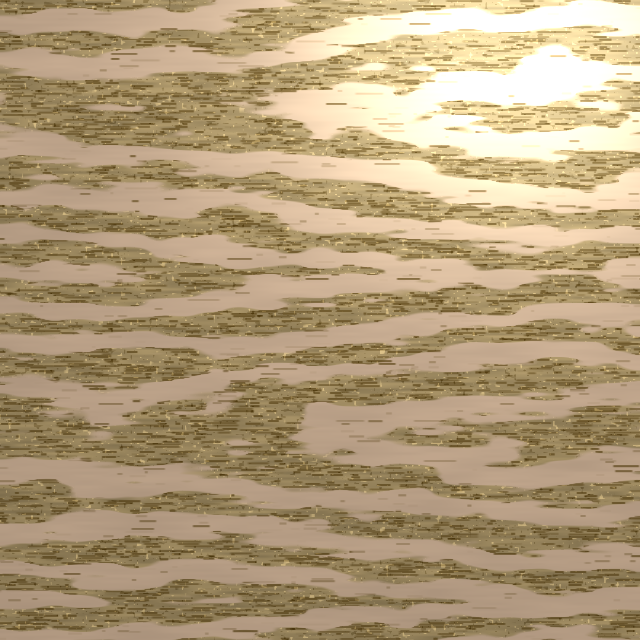
A WebGL 2 fragment shader for this texture:

```glsl
#version 300 es
precision highp float;

uniform vec2 u_resolution;
out vec4 fragColor;

float hash(vec2 cell) {
    uvec2 q = uvec2(ivec2(cell)) * uvec2(1597334673u, 3812015801u);
    uint n = (q.x ^ q.y) * 1597334673u;
    n = (n ^ (n >> 15)) * 2246822519u;
    n ^= n >> 13;
    return float(n >> 8) / 16777216.0;
}

float valueNoise(vec2 p) {
    vec2 cell = floor(p);
    vec2 f = fract(p);
    f = f * f * (3.0 - 2.0 * f);
    return mix(mix(hash(cell), hash(cell + vec2(1, 0)), f.x),
               mix(hash(cell + vec2(0, 1)), hash(cell + vec2(1, 1)), f.x), f.y);
}

// Thin horizontal dashes, one candidate per cell, with shifted rows
float dashes(vec2 uv, vec2 grid, float density, float seed) {
    float y = uv.y * grid.y;
    float row = floor(y);
    float x = uv.x * grid.x + 9.0 * hash(vec2(row, seed));
    vec2 cell = vec2(floor(x), row + seed * 517.0);
    float halfLength = mix(0.12, 0.48, hash(cell + 91.0));
    float softY = 0.5 * grid.y / u_resolution.y;
    float across = 1.0 - smoothstep(0.42 - softY, 0.42 + softY, abs(y - row - 0.5));
    float along = 1.0 - smoothstep(halfLength - 0.1, halfLength, abs(fract(x) - 0.5));
    float present = smoothstep(-0.04, 0.04, density - hash(cell + 37.0));
    return across * along * present;
}

// Nested arches opening to the right, stacked vertically
float growthRings(vec2 uv) {
    float offset = (fract((uv.y - 0.316) / 0.514 + 0.5) - 0.5) * 0.514;
    float phase = sqrt(0.6 + pow(15.5 * offset, 2.0)) + 0.2;
    phase -= 0.9 * smoothstep(0.1, 0.95, uv.x);
    phase += 0.42 * (valueNoise(uv * vec2(5, 15) + 3.0) - 0.5);
    phase += 0.36 * (valueNoise(uv * vec2(14, 48) + 17.0) - 0.5);
    phase += 0.24 * (valueNoise(uv * vec2(24, 130) + 41.0) - 0.5);
    return smoothstep(-0.32, 0.3, cos(6.2832 * phase));
}

void main() {
    vec2 uv = gl_FragCoord.xy / u_resolution;
    float ring = growthRings(uv);

    // Pale wood and olive bands
    float fibre = valueNoise(uv * vec2(22, 230) + 63.0);
    float cloud = valueNoise(uv * vec2(9, 40) + 85.0);
    vec3 color = mix(vec3(0.775, 0.668, 0.565), vec3(0.63, 0.55, 0.385), ring);
    color *= 1.0 + (fibre - 0.5) * mix(0.03, 0.22, ring) + (cloud - 0.5) * 0.06;

    // Dark pores, dense in the bands and sparse between them
    float pores = 0.55 * dashes(uv, vec2(16, 270), 0.42 * ring, 1.0);
    pores = max(pores, 0.7 * dashes(uv, vec2(34, 250), 0.24 * ring, 2.0));
    pores = max(pores, 0.75 * dashes(uv, vec2(21, 256), 0.035 + 0.05 * ring, 3.0));
    color = mix(color, vec3(0.37, 0.28, 0.1), pores);

    // Fine speckle
    float speck = valueNoise(uv * vec2(200, 290) + 7.0);
    color += vec3(0.2, 0.18, 0.13) * ring * smoothstep(0.8, 0.96, speck);
    color -= 0.12 * ring * (1.0 - smoothstep(0.06, 0.2, speck));

    // Broad light and a glossy highlight at the upper right
    vec2 toLight = (uv - vec2(0.8, 0.92)) * vec2(1.0, 1.25);
    float distance2 = dot(toLight, toLight);
    color *= 0.88 + 0.26 * exp(-2.2 * distance2);
    float gloss = mix(0.55, 0.32, ring) * (1.0 - 0.45 * pores);
    color += vec3(1.0, 0.97, 0.82) * gloss * exp(-11.0 * distance2);

    fragColor = vec4(clamp(color, 0.0, 1.0), 1.0);
}
```
